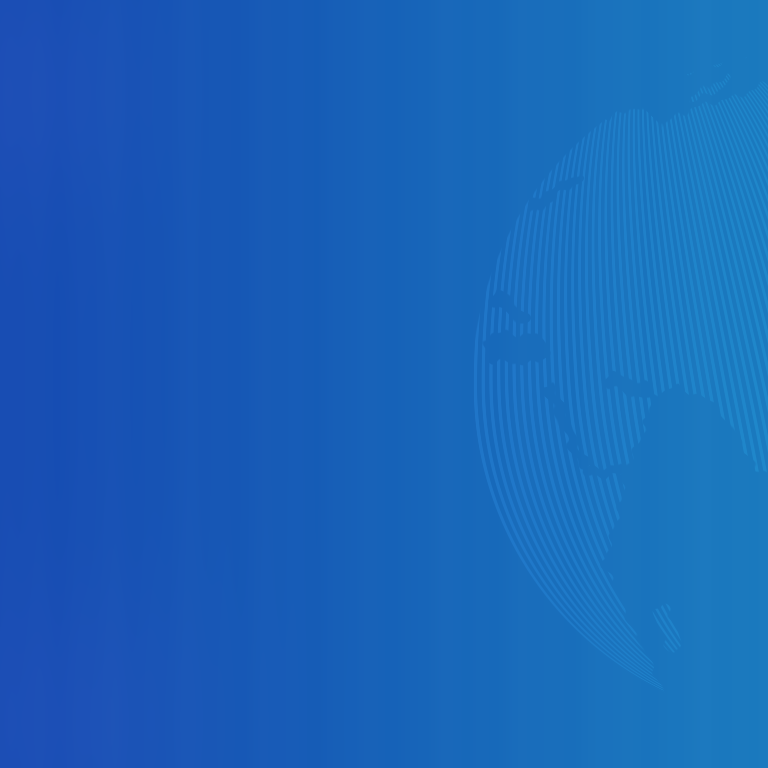
Reproduce this background procedurally as a WebGL 2 fragment shader.

```glsl
#version 300 es
precision highp float;

uniform vec2 u_resolution;
out vec4 fragColor;

#define GLOBE_CENTER vec2(1.051, 0.495)
#define GLOBE_RADIUS 0.437
#define LINE_COUNT 43.0
#define LINE_HALF_WIDTH 0.21
#define LINE_OPACITY 0.62
#define LINE_CONVERGENCE 1.3
#define LINE_LEAN 0.25
#define COAST_ROUGHNESS 0.003
#define BAND_STRENGTH 0.004

const int COAST_POINTS = 22;
const vec2 COAST[COAST_POINTS] = vec2[](
    vec2(1.05, 0.91), vec2(0.95, 0.872), vec2(0.90, 0.858), vec2(0.86, 0.838),
    vec2(0.833, 0.862), vec2(0.79, 0.845), vec2(0.72, 0.88), vec2(0.58, 0.80),
    vec2(0.58, 0.30), vec2(0.70, 0.08), vec2(0.866, 0.096), vec2(0.82, 0.19),
    vec2(0.785, 0.265), vec2(0.808, 0.34), vec2(0.812, 0.39), vec2(0.84, 0.44),
    vec2(0.848, 0.485), vec2(0.885, 0.497), vec2(0.93, 0.475), vec2(0.965, 0.425),
    vec2(0.985, 0.385), vec2(1.05, 0.38));

float segmentDistance(vec2 p, vec2 a, vec2 b) {
    vec2 ab = b - a;
    return length(p - a - ab * clamp(dot(p - a, ab) / dot(ab, ab), 0.0, 1.0));
}

float capsule(vec2 p, vec2 a, vec2 b, float radius) {
    return segmentDistance(p, a, b) - radius;
}

// Signed distance to the continent outline, negative inside
float continent(vec2 p) {
    float nearest = 10.0, side = 1.0;
    for (int i = 0; i < COAST_POINTS; i++) {
        vec2 a = COAST[i], b = COAST[(i + 1) % COAST_POINTS];
        nearest = min(nearest, segmentDistance(p, a, b));
        if ((a.y > p.y) != (b.y > p.y) &&
            p.x < a.x + (b.x - a.x) * (p.y - a.y) / (b.y - a.y)) side = -side;
    }
    return nearest * side;
}

float landDistance(vec2 p) {
    vec2 wave = sin(p.yx * 170.0) + 0.6 * sin(p.yx * 310.0 + p * 90.0);
    vec2 q = p + COAST_ROUGHNESS * wave;

    // Inland seas and gulfs
    float sea = capsule(q, vec2(0.648, 0.548), vec2(0.695, 0.545), 0.019);
    sea = min(sea, capsule(q, vec2(0.647, 0.612), vec2(0.68, 0.588), 0.009));
    sea = min(sea, capsule(q, vec2(0.69, 0.728), vec2(0.75, 0.768), 0.006));
    sea = min(sea, capsule(q, vec2(0.715, 0.495), vec2(0.76, 0.395), 0.007));
    sea = min(sea, capsule(q, vec2(0.795, 0.505), vec2(0.845, 0.488), 0.009));
    sea = min(sea, capsule(q, vec2(0.765, 0.385), vec2(0.82, 0.388), 0.006));
    float land = max(continent(q), -sea);

    // Islands
    land = min(land, capsule(q, vec2(0.86, 0.205), vec2(0.88, 0.157), 0.009));
    land = min(land, capsule(q, vec2(0.885, 0.905), vec2(0.97, 0.932), 0.003));
    land = min(land, capsule(q, vec2(0.90, 0.872), vec2(0.95, 0.896), 0.004));
    return max(land, length(p - GLOBE_CENTER) - GLOBE_RADIUS);
}

// Bent meridian coordinate: 0 at the left limb, 1 at the centre
float meridian(vec2 p) {
    float height = p.y - GLOBE_CENTER.y;
    float halfChord = sqrt(max(GLOBE_RADIUS * GLOBE_RADIUS - height * height, 0.0));
    float bend = (GLOBE_RADIUS - halfChord) * (height > 0.0 ? 0.4 : 1.0);
    float span = GLOBE_RADIUS - LINE_CONVERGENCE * bend - LINE_LEAN * height;
    return (p.x - GLOBE_CENTER.x + GLOBE_RADIUS - bend) / max(span, 0.05);
}

vec3 backdrop(vec2 p) {
    vec3 color = mix(vec3(0.092, 0.295, 0.70), vec3(0.088, 0.38, 0.72), smoothstep(-0.1, 0.62, p.x));
    color = mix(color, vec3(0.108, 0.485, 0.75), smoothstep(0.35, 1.1, p.x));

    // Soft violet glows in the left corners
    float glow = exp(-dot(p - vec2(0.04, 0.88), p - vec2(0.04, 0.88)) * 45.0);
    glow += exp(-dot(p - vec2(0.10, 0.06), p - vec2(0.10, 0.06)) * 30.0);
    color += glow * vec3(0.022, 0.006, 0.012);

    // Faint vertical bands
    float bands = sin(p.x * 57.0) + 0.6 * sin(p.x * 131.0 + 1.0);
    return color + BAND_STRENGTH * bands * vec3(0.8, 0.7, 0.4);
}

void main() {
    vec2 p = gl_FragCoord.xy / u_resolution;
    float pixel = 1.0 / min(u_resolution.x, u_resolution.y);

    // Curved lines clipped to land
    float stripe = meridian(p) * LINE_COUNT;
    float blur = clamp(fwidth(stripe), 0.001, 0.5);
    float line = 1.0 - smoothstep(-0.5 * blur, 0.5 * blur, abs(fract(stripe) - 0.5) - LINE_HALF_WIDTH);
    float land = 1.0 - smoothstep(-pixel, pixel, landDistance(p));

    vec3 color = backdrop(p);
    vec3 lineColor = mix(vec3(0.14, 0.49, 0.82), vec3(0.13, 0.56, 0.82), smoothstep(0.6, 1.0, p.x));
    color = mix(color, lineColor, line * land * LINE_OPACITY);
    fragColor = vec4(color, 1.0);
}
```
